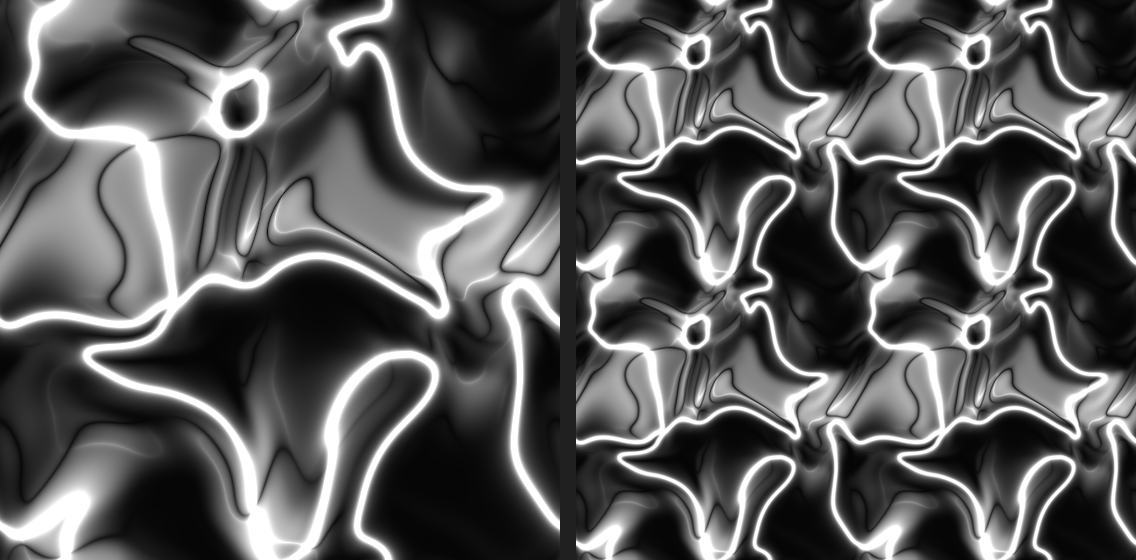
Left, the tile; right, the same tile 2 across and 2 down.
A Shadertoy shader for this texture:

```glsl
// Seamless smoky web of glowing white filaments with dark creases on black.

const float FILAMENT_CELLS = 3.0;    // whole repeats, so the tile wraps
const float DETAIL_CELLS = 6.0;
const float DETAIL_AMOUNT = 0.42;
const float BEND_CELLS = 3.0;
const float BEND_AMOUNT = 0.20;
const float CURL_CELLS = 6.0;
const float CURL_AMOUNT = 0.09;
const float SMOKE_BEND = 0.15;
const float MIST_CELLS = 4.0;
const float CREASE_CELLS = 7.0;
const float STREAK_CELLS = 5.0;
const float CORE_WIDTH = 0.0047;
const float CORE_GAIN = 1.4;
const float HALO_WIDTH = 0.022;
const float HALO_GAIN = 0.24;
const float MIST_GAIN = 0.85;
const float CREASE_WIDTH = 0.06;
const float STREAK_WIDTH = 0.05;
const float STREAK_GAIN = 0.45;
const float BLACK_LEVEL = 0.02;
const float FLATNESS = 1.2;          // keeps junctions from spreading too far
const float SLOPE_STEP = 0.003;

float hash(vec2 p) {
    return fract(sin(dot(p, vec2(127.1, 311.7))) * 43758.5453);
}

// Slope of one lattice corner, seen from the offset to that corner.
float corner(vec2 cell, vec2 offset, float cells, float seed) {
    float angle = 6.28319 * hash(mod(cell, cells) + seed * 7.31);
    return dot(vec2(cos(angle), sin(angle)), offset);
}

// Gradient noise that wraps over the unit square.
float tileNoise(vec2 uv, float cells, float seed) {
    vec2 p = uv * cells + seed * vec2(0.37, 0.71);
    vec2 i = floor(p), f = p - i;
    vec2 u = f * f * f * (f * (f * 6.0 - 15.0) + 10.0);
    vec2 e = vec2(1.0, 0.0);
    float low = mix(corner(i, f, cells, seed),
                    corner(i + e.xy, f - e.xy, cells, seed), u.x);
    float high = mix(corner(i + e.yx, f - e.yx, cells, seed),
                     corner(i + e.xx, f - e.xx, cells, seed), u.x);
    return mix(low, high, u.y);
}

vec2 tileNoise2(vec2 uv, float cells, float seed) {
    return vec2(tileNoise(uv, cells, seed), tileNoise(uv, cells, seed + 1.0));
}

// Two steps of domain warping: broad bends, then tighter curls.
vec2 warp(vec2 uv) {
    uv += BEND_AMOUNT * tileNoise2(uv, BEND_CELLS, 1.0);
    return uv + CURL_AMOUNT * tileNoise2(uv, CURL_CELLS, 3.0);
}

// Signed field whose zero line carries the filaments.
float filamentField(vec2 uv) {
    vec2 q = warp(uv);
    return tileNoise(q, FILAMENT_CELLS, 5.0)
         + DETAIL_AMOUNT * tileNoise(q, DETAIL_CELLS, 6.0);
}

// Approximate distance to the nearest filament.
float filamentDistance(vec2 uv) {
    float n = filamentField(uv);
    vec2 h = vec2(SLOPE_STEP, 0.0);
    vec2 slope = vec2(filamentField(uv + h.xy), filamentField(uv + h.yx)) - n;
    return abs(n) / (length(slope) / SLOPE_STEP + FLATNESS);
}

// Dark along the zero line of a field, near one elsewhere.
float crease(float field) {
    float depth = sqrt(field * field + 0.00002);
    return depth / (depth + CREASE_WIDTH);
}

// Stretched gray smoke with pale streaks, cut by thin dark creases.
float smoke(vec2 uv) {
    vec2 q = warp(uv);
    q += SMOKE_BEND * tileNoise2(q, MIST_CELLS, 8.0);
    float density = tileNoise(q, MIST_CELLS, 10.0)
                  + 0.4 * tileNoise(q, 2.0 * MIST_CELLS, 11.0);
    float mist = smoothstep(-0.2, 0.65, density);
    float folds = tileNoise(q, CREASE_CELLS, 12.0)
                + 0.3 * tileNoise(q, MIST_CELLS, 13.0);
    float ribbon = tileNoise(q, STREAK_CELLS, 14.0)
                 + 0.4 * tileNoise(q, 2.0 * STREAK_CELLS, 15.0);
    float streak = STREAK_GAIN * exp(-abs(ribbon) / STREAK_WIDTH);
    return mist * (MIST_GAIN + streak) * crease(folds);
}

void mainImage(out vec4 fragColor, in vec2 fragCoord) {
    vec2 uv = fragCoord / iResolution.xy;
    float d = filamentDistance(uv);

    // Bright core with a faint wide halo
    float core = CORE_GAIN / (1.0 + pow(d / CORE_WIDTH, 2.0));
    float halo = HALO_GAIN * exp(-d / HALO_WIDTH);

    float light = BLACK_LEVEL + smoke(uv) + halo + core;
    fragColor = vec4(vec3(clamp(light, 0.0, 1.0)), 1.0);
}
```
